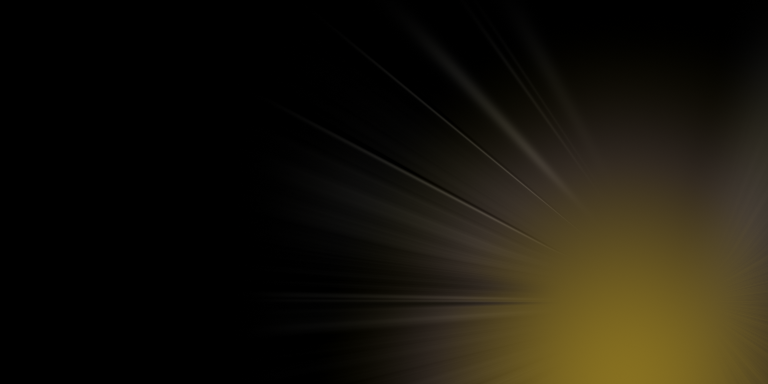
Write a WebGL 1 fragment shader that draws this background.

```glsl
precision highp float;
// Golden light rising from the lower right over black, with a fan of pale rays.
// The glow is an elliptical falloff; rays are bumps and gradient noise over the
// angle around a vanishing point, faded by distance and toward the left.
uniform vec2 u_resolution;

float hash(float n) {
  return fract(sin(n * 127.1) * 43758.5);
}

// One-dimensional gradient noise, roughly -0.5 to 0.5
float gradientNoise(float x) {
  float i = floor(x), f = fract(x);
  float left = (hash(i) * 2.0 - 1.0) * f;
  float right = (hash(i + 1.0) * 2.0 - 1.0) * (f - 1.0);
  return mix(left, right, f * f * f * (f * (f * 6.0 - 15.0) + 10.0));
}

// Soft bump of the given half width
float streak(float angle, float center, float width) {
  float t = (angle - center) / width;
  return exp(-t * t);
}

float haze(vec2 p, vec2 center, vec2 size) {
  vec2 q = (p - center) / size;
  return exp(-dot(q, q));
}

// Fine rays from several octaves of angular noise
float fineRays(float angle) {
  float sum = 0.0, amplitude = 1.0, frequency = 14.0;
  for (int i = 0; i < 4; i++) {
    sum += amplitude * gradientNoise(angle * frequency + float(i) * 17.3);
    frequency *= 2.1;
    amplitude *= 0.65;
  }
  return sum;
}

void main() {
  vec2 p = gl_FragCoord.xy / u_resolution.y;

  // Angle: zero to the left, growing upward; low rays meet slightly higher
  vec2 origin = vec2(1.797, mix(0.215, 0.161, smoothstep(0.2, 0.36, p.y)));
  vec2 d = vec2(origin.x - p.x, p.y - origin.y);
  float radius = length(d);
  float angle = 1.5708 - atan(d.x, d.y);
  float fine = fineRays(angle);

  // Visibility of the rays
  float leftFade = smoothstep(0.63, 0.95, p.x);
  float fan = smoothstep(0.32, 0.62, radius) * (1.0 - smoothstep(0.7, 1.35, radius));
  fan *= smoothstep(0.6, 0.78, p.x) * smoothstep(0.15, 0.45, d.x);

  // Golden glow, cut by dark rays near the horizontal
  float glow = 1.0 - smoothstep(0.0, 1.0, length((p - vec2(1.63, -0.02)) * vec2(1.2, 1.0)));
  float shade = 0.4 * streak(angle, -0.008, 0.011) + 0.3 * streak(angle, 0.1, 0.07);
  glow *= 1.0 - fan * shade;
  glow *= 1.0 + 0.12 * fine * smoothstep(0.04, 0.2, -d.x);
  vec3 color = vec3(0.53 * glow, 0.44 * glow, 0.125 * smoothstep(0.0, 0.4, glow));

  // Grey haze between the left rays and along the right edge
  float grey = 0.055 * haze(p, vec2(1.08, 0.48), vec2(0.34, 0.15)) * leftFade;
  float edge = smoothstep(1.8, 2.02, p.x - 0.22 * (p.y - 0.6));
  grey += 0.12 * edge * haze(p, vec2(2.0, 0.6), vec2(0.3, 0.33));

  // Broad rays
  float rays = 0.10 * streak(angle, 0.818, 0.022) + 0.05 * streak(angle, 1.06, 0.03);
  rays += 0.04 * streak(angle, 0.36, 0.025) + 0.03 * streak(angle, 0.27, 0.03);
  rays += 0.07 * streak(angle, 0.021, 0.009) + 0.05 * streak(angle, 0.004, 0.005);
  rays += 0.05 * streak(angle, -0.066, 0.014);

  // Thin rays, the lowest edged by a dark line
  rays += 0.11 * streak(angle, 0.484, 0.005) - 0.08 * streak(angle, 0.495, 0.006);
  rays += 0.12 * streak(angle, 0.689, 0.0035) - 0.03 * streak(angle, 0.697, 0.005);
  rays += 0.05 * streak(angle, 0.955, 0.006) + 0.03 * streak(angle, 0.982, 0.005);
  rays += 0.045 * fine * (1.0 - smoothstep(0.3, 0.9, angle));

  color += (grey + rays * fan) * vec3(1.0, 0.98, 0.9);

  // Fade to black at the top
  color *= 1.0 - 0.75 * smoothstep(0.8, 1.02, p.y);
  color += (hash(dot(floor(gl_FragCoord.xy), vec2(0.137, 0.731))) - 0.5) / 255.0;
  gl_FragColor = vec4(max(color, 0.0), 1.0);
}
```
